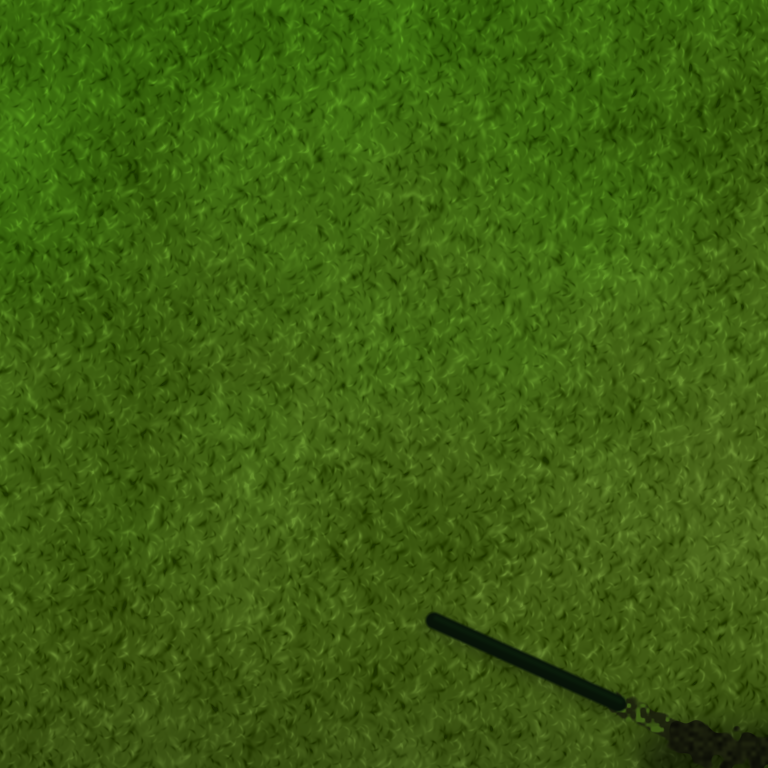
This texture is drawn by a Shadertoy shader. Its source:

```glsl
#define DARK_GRASS vec3(0.200, 0.328, 0.036)
#define LIGHT_GRASS vec3(0.310, 0.470, 0.108)
#define FRESH_TINT vec3(0.89, 1.06, 0.72)
#define OLIVE_TINT vec3(1.04, 0.94, 1.16)
#define ROD_COLOR vec3(0.030, 0.085, 0.030)
#define DEBRIS_COLOR vec3(0.095, 0.110, 0.045)
#define BLADE_CELLS 48.0
#define BLADE_SIZE vec2(0.16, 0.45)
#define BLADE_CONTRAST 0.92
#define PATCH_CONTRAST 1.1
#define ROD_RADIUS 0.0105
#define EDGE 0.0025

float hash(vec2 p) {
    return fract(sin(dot(p, vec2(127.1, 311.7))) * 43758.5453);
}

float noise(vec2 p) {
    vec2 i = floor(p), f = fract(p);
    f = f * f * (3.0 - 2.0 * f);
    return mix(mix(hash(i), hash(i + vec2(1, 0)), f.x),
               mix(hash(i + vec2(0, 1)), hash(i + vec2(1, 1)), f.x), f.y);
}

float fbm(vec2 p) {
    float sum = 0.0, weight = 0.5;
    for (int i = 0; i < 4; i++) {
        sum += weight * noise(p);
        p = p * 2.03 + 17.3;
        weight *= 0.5;
    }
    return sum / 0.9375;
}

// One soft, leaning blade per cell, either lighter or darker than the lawn
float blades(vec2 p) {
    vec2 cell = floor(p);
    float sum = 0.0;
    for (int y = -1; y <= 1; y++)
    for (int x = -1; x <= 1; x++) {
        vec2 id = cell + vec2(x, y);
        vec2 d = p - id - vec2(hash(id), hash(id + 31.7));
        float lean = (hash(id + 57.3) - 0.5) * 2.4 - 0.15;
        float c = cos(lean), s = sin(lean);
        d = vec2(c * d.x + s * d.y, c * d.y - s * d.x);
        d.x += 0.35 * d.y * d.y;
        d /= BLADE_SIZE;
        sum += (2.0 * hash(id + 83.9) - 1.0) * exp(-dot(d, d));
    }
    return sum;
}

float segment(vec2 p, vec2 a, vec2 b) {
    vec2 pa = p - a, ba = b - a;
    return length(pa - ba * clamp(dot(pa, ba) / dot(ba, ba), 0.0, 1.0));
}

float cover(float d) {
    return 1.0 - smoothstep(-EDGE, EDGE, d);
}

vec3 lawn(vec2 uv) {
    float grain = 0.0, cells = BLADE_CELLS;
    for (int i = 0; i < 3; i++) {
        grain += blades(uv * cells + float(i) * 13.7);
        cells *= 1.5;
    }
    float patches = fbm(uv * 6.0 + 3.1) - 0.5;
    float tone = 0.47 + BLADE_CONTRAST * grain + PATCH_CONTRAST * patches;
    vec3 col = mix(DARK_GRASS, LIGHT_GRASS, clamp(tone, -0.8, 1.8));

    // Fresh green above, olive below, with uneven blending
    float fresh = uv.y - 0.2 * uv.x + 0.5 * (fbm(uv * 4.0 + 41.0) - 0.5);
    col *= mix(OLIVE_TINT, FRESH_TINT, smoothstep(0.0, 0.95, fresh));
    return col * mix(0.86, 1.0, smoothstep(-0.05, 0.2, uv.y));
}

void mainImage(out vec4 fragColor, in vec2 fragCoord) {
    vec2 uv = fragCoord / iResolution.xy;
    vec3 col = lawn(uv);

    vec2 tip = vec2(0.565, 0.192), joint = vec2(0.805, 0.084);
    vec2 tail = vec2(0.895, 0.038), corner = vec2(1.0, 0.018);
    float rough = noise(uv * 75.0) - 0.5;
    float fleck = noise(uv * 160.0 + 9.0);

    // Soft shade under the rod and around the corner
    float shade = segment(uv, tip - vec2(0.0, 0.006), joint - vec2(0.0, 0.006));
    col *= 1.0 - 0.25 * exp(-pow(shade / 0.017, 2.0));
    float cornerShade = segment(uv, vec2(0.87, 0.015), corner);
    col *= 1.0 - 0.5 * exp(-pow(cornerShade / 0.042, 2.0));

    // Speckled sleeve between rod and debris
    vec3 sleeve = mix(DEBRIS_COLOR, LIGHT_GRASS * 0.85, smoothstep(0.4, 0.85, fleck));
    float sleeveDist = segment(uv, joint, tail) - 0.013 - 0.008 * rough;
    col = mix(col, sleeve, 0.85 * cover(sleeveDist));

    // Ragged dark debris
    float debrisDist = segment(uv, tail, corner) - 0.022 - 0.028 * rough;
    col = mix(col, DEBRIS_COLOR * (0.4 + 0.9 * fleck), 0.95 * cover(debrisDist));

    // Smooth rod with a faint upper sheen
    float rodDist = segment(uv, tip, joint) - ROD_RADIUS;
    float sheen = exp(-pow(segment(uv, tip + 0.003, joint + 0.003) / 0.004, 2.0));
    col = mix(col, ROD_COLOR * (0.85 + 0.4 * sheen), cover(rodDist));

    fragColor = vec4(clamp(col, 0.0, 1.0), 1.0);
}
```
